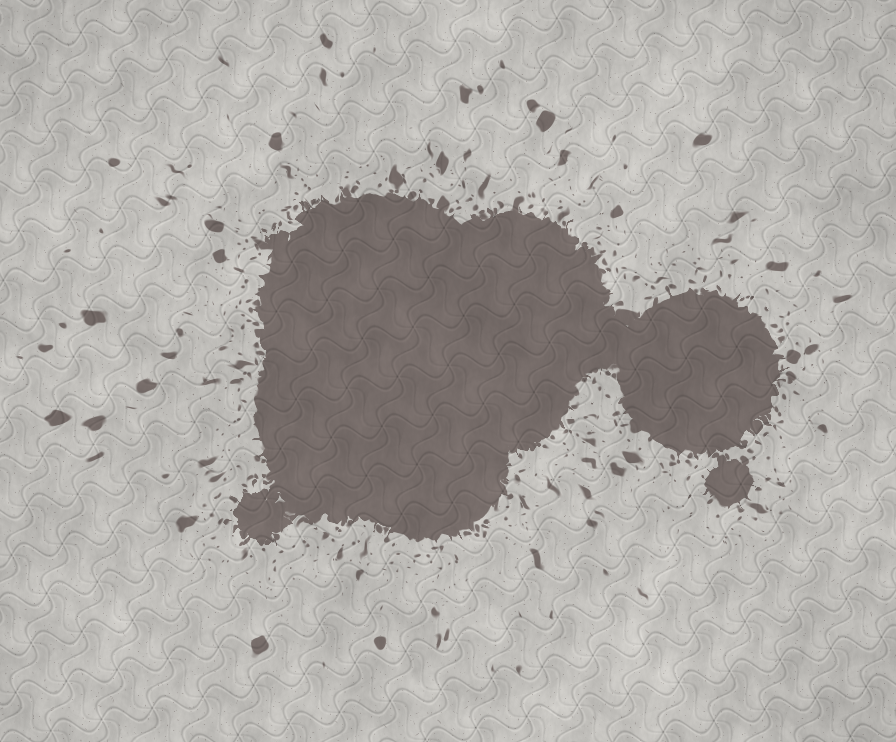
This texture is drawn by a Shadertoy shader. Its source:

```glsl
const float TAU = 6.2831853;
const vec3 PAPER = vec3(0.735, 0.728, 0.712);
const vec3 STAIN = vec3(0.455, 0.417, 0.405);
const float TILE = 0.070;         // edge of one wavy triangle
const float TILT = 0.22;
const float WAVE = 0.0125;
const float GROOVE = 0.0017;
const vec2 LIGHT = vec2(-0.5, 0.86);
const vec2 BURST = vec2(0.584, 0.527);
const vec2 SPREAD = vec2(1.04, 0.84);
const int DROPS = 170;
const int POOLS = 12;
const float MERGE = 0.014;        // softness of joints between pools
const float SPIKE = 0.010;

// Centre and radius of each pool
const vec3 POOL[POOLS] = vec3[POOLS](
    vec3(0.513, 0.574, 0.164), vec3(0.686, 0.582, 0.132),
    vec3(0.492, 0.448, 0.148), vec3(0.434, 0.369, 0.071),
    vec3(0.576, 0.382, 0.108), vec3(0.670, 0.495, 0.107),
    vec3(0.804, 0.546, 0.044), vec3(0.942, 0.498, 0.109),
    vec3(0.983, 0.350, 0.031), vec3(0.352, 0.304, 0.035),
    vec3(0.375, 0.672, 0.015), vec3(0.425, 0.700, 0.026));

vec3 hash3(vec2 p) {
    vec3 q = fract(p.xyx * vec3(0.1031, 0.1030, 0.0973));
    q += dot(q, q.yxz + 33.33);
    return fract((q.xxy + q.yzz) * q.zyx);
}

// Distance to the nearest cell point, and that cell's random value
vec2 cellular(vec2 p) {
    vec2 cell = floor(p), best = vec2(9.0, 0.0);
    for (int y = -1; y <= 1; y++)
        for (int x = -1; x <= 1; x++) {
            vec2 c = cell + vec2(x, y);
            vec3 h = hash3(c + 70.0);
            float d = length(c + h.xy - p);
            if (d < best.x) best = vec2(d, h.z);
        }
    return best;
}

// Warped, layered sines, about -1 to 1
float clouds(vec2 p) {
    float sum = 0.0, amp = 0.5;
    for (int i = 0; i < 6; i++) {
        p += 0.6 * sin(p.yx * 1.3 + float(i) * 1.7);
        sum += amp * sin(p.x) * sin(p.y + 0.8);
        p = mat2(1.5, 1.15, -1.15, 1.5) * p + 2.3;
        amp *= 0.68;
    }
    return sum;
}

// Three families of wavy grooves meeting on a triangular lattice
float tileRelief(vec2 p) {
    float relief = 0.0, rise = 0.866 * TILE;
    for (int k = 0; k < 3; k++) {
        float a = TILT + float(k) * TAU / 6.0;
        vec2 along = vec2(cos(a), sin(a)), across = vec2(-along.y, along.x);
        float u = dot(p, across), row = floor(u / rise + 0.5);
        float s = u - row * rise - WAVE * sin(TAU * (dot(p, along) / TILE - 0.5 * row));
        float facing = dot(across, LIGHT);
        float dark = exp(-s * s / (GROOVE * GROOVE));
        float lit = exp(-pow((s + 2.0 * GROOVE * sign(facing)) / GROOVE, 2.0));
        float slope = s / 0.012 * exp(-abs(s) / 0.010);
        relief += (0.3 + 0.7 * abs(facing)) * (0.075 * lit - 0.13 * dark);
        relief += 0.085 * facing * slope;
    }
    return relief;
}

float pools(vec2 p) {
    float d = 1.0;
    for (int i = 0; i < POOLS; i++) {
        vec2 v = p - POOL[i].xy;
        float a = atan(v.y, v.x), r = POOL[i].z;
        float teeth = floor(r * 260.0 + 9.0);
        float spike = pow(max(0.0, sin(teeth * a + 2.0 * sin(5.0 * a))), 7.0);
        float c = length(v) - r - SPIKE * spike * (0.5 + 0.5 * sin(7.0 * a + float(i)));
        float h = clamp(0.5 + 0.5 * (d - c) / MERGE, 0.0, 1.0);
        d = mix(d, c, h) - MERGE * h * (1.0 - h);
    }
    return d;
}

// Drops stretched along rays from the burst
float droplets(vec2 p) {
    float d = 1.0;
    for (int i = 0; i < DROPS; i++) {
        vec3 h = hash3(vec2(float(i), 17.0)), g = hash3(vec2(float(i), 53.0));
        float a = 2.39996 * float(i) + 0.5 * h.x;
        vec2 dir = normalize(vec2(cos(a), sin(a)) * SPREAD);
        vec2 v = p - BURST - vec2(cos(a), sin(a)) * SPREAD * mix(0.23, 0.54, pow(h.y, 1.35));
        float len = mix(0.0035, 0.0175, h.z * h.z);
        vec2 size = vec2(len, max(0.0013, min(0.010, len * mix(0.16, 0.8, g.x))));
        vec2 q = vec2(dot(v, dir), dot(v, vec2(-dir.y, dir.x)));
        d = min(d, (length(q / size) - 1.0) * size.y);
    }
    return d;
}

void mainImage(out vec4 fragColor, in vec2 fragCoord) {
    vec2 p = fragCoord / iResolution.y;
    float pixel = 1.0 / iResolution.y;

    // Ragged pool edge with specks thinning outwards
    vec2 warped = p + 0.0022 * vec2(sin(p.y * 210.0 + 3.0 * sin(p.x * 90.0)),
                                   sin(p.x * 190.0 + 3.0 * sin(p.y * 110.0)));
    float body = pools(warped);
    float ragged = smoothstep(-0.2, 0.5, clouds(p * 13.0 + 4.0));
    vec2 grain = cellular(warped * 85.0);
    float edge = body + (grain.x - 0.45) * mix(0.004, 0.026, ragged);
    float reach = 0.38 * exp(-max(body, 0.0) / 0.035) * step(0.6, grain.y);
    float specks = (grain.x - reach) / 85.0;
    float ink = min(min(edge, specks), droplets(warped));
    float mask = 1.0 - smoothstep(-pixel, pixel, ink);

    // Mottled, brushed and embossed surface
    float mottle = 0.050 * clouds(p * 9.0) + 0.040 * clouds(p * 38.0 + 8.0);
    float streaks = 0.022 * clouds(p * vec2(190.0, 55.0));
    float grit = 0.030 * (0.5 - cellular(p * vec2(150.0, 95.0)).x);
    float corners = 0.075 * smoothstep(0.45, 0.85, length(p - vec2(0.60, 0.45)));
    float shade = 1.0 + mottle + streaks + grit - corners + tileRelief(p);

    vec3 paper = PAPER * (shade + 0.025);
    vec3 stain = STAIN * mix(1.0, shade, 0.85);
    fragColor = vec4(clamp(mix(paper, stain, mask), 0.0, 1.0), 1.0);
}
```
